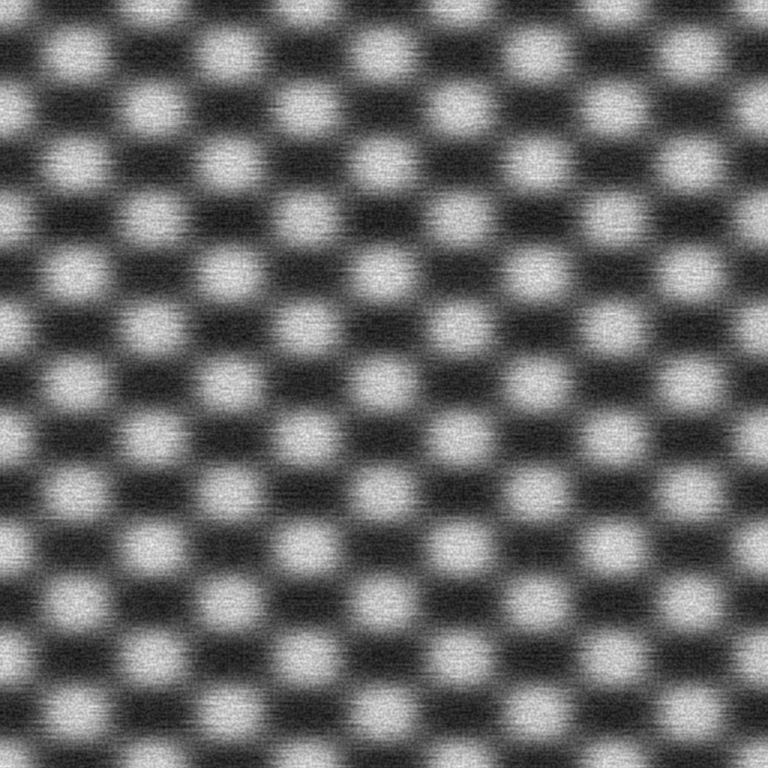
This pattern is drawn by a three.js fragment shader. Its source:

```glsl
varying vec2 vUv;

const float TAU = 6.2831853;
const vec2 REPEATS = vec2(5.0, 7.0);
const float SCAN_LINES = 192.0;

float hash(vec2 p, float seed) {
  vec3 q = fract(vec3(p.xyx + seed) * vec3(0.1031, 0.1030, 0.0973));
  q += dot(q, q.yzx + 33.33);
  return fract((q.x + q.y) * q.z);
}

// Dot of the offset with a random unit gradient; cells wrap at the period
float cornerSlope(vec2 cell, vec2 offset, vec2 period, float seed) {
  float angle = TAU * hash(mod(cell, period), seed);
  return dot(offset, vec2(cos(angle), sin(angle)));
}

float gradientNoise(vec2 uv, vec2 period, float seed) {
  vec2 p = uv * period;
  vec2 cell = floor(p);
  vec2 f = p - cell;
  vec2 blend = f * f * f * (f * (f * 6.0 - 15.0) + 10.0);
  vec2 e = vec2(1.0, 0.0);
  float low = mix(cornerSlope(cell, f, period, seed),
                  cornerSlope(cell + e.xy, f - e.xy, period, seed), blend.x);
  float high = mix(cornerSlope(cell + e.yx, f - e.yx, period, seed),
                   cornerSlope(cell + e.xx, f - e.xx, period, seed), blend.x);
  return mix(low, high, blend.y);
}

// Noise that is constant along each horizontal line
float lineNoise(float y, float lines, float seed) {
  return gradientNoise(vec2(0.0, y), vec2(1.0, lines), seed);
}

// Staggered lattice of round bumps, 0 in the gaps to 1 on the peaks
float bumpLattice(vec2 uv, vec2 repeats, float roundness) {
  vec2 phase = TAU * uv * repeats;
  float wave = cos(phase.x) * cos(phase.y) + roundness * cos(2.0 * phase.x);
  return smoothstep(roundness - 1.0, roundness + 1.0, wave);
}

// Fine grain, short horizontal streaks and uneven scan lines
float scanNoise(vec2 uv, float lines) {
  float grain = 0.15 * gradientNoise(uv, vec2(256.0), 11.0);
  float streaks = 0.10 * gradientNoise(uv, vec2(64.0, 256.0), 23.0);
  float banding = 0.06 * lineNoise(uv.y, lines, 37.0);
  float drift = 0.04 * lineNoise(uv.y, 12.0, 41.0);
  float flashes = 0.06 * smoothstep(0.36, 0.48, lineNoise(uv.y, lines, 53.0));
  return grain + streaks + banding + drift + flashes;
}

void main() {
  // Each scan line slips slightly sideways
  float slip = 0.013 * lineNoise(vUv.y, SCAN_LINES, 5.0);
  float height = bumpLattice(vUv + vec2(slip, 0.0), REPEATS, 0.15);

  // Grey levels, with stronger noise on the bright peaks
  float grey = mix(0.155, 0.78, height);
  grey += scanNoise(vUv, SCAN_LINES) * mix(0.75, 1.15, height);
  gl_FragColor = vec4(vec3(clamp(grey, 0.0, 1.0)), 1.0);
}
```
